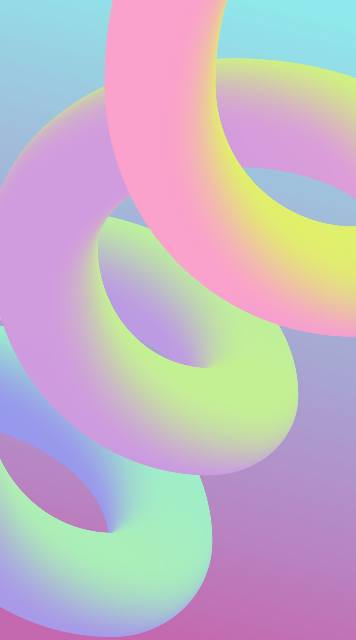
A WebGL 2 fragment shader for this background:

```glsl
#version 300 es
precision highp float;
// Draws a thick pastel tube coiling over a cyan-to-magenta sky.
// The tube is a disc swept back to front along a chain of quarter ellipses;
// each disc carries one diagonal gradient whose two colours drift along the coil.

uniform vec2 u_resolution;
out vec4 outColor;

// Lengths are in canvas heights, origin at the lower left.
const float RADIUS_BACK = 0.080;
const float RADIUS_FRONT = 0.087;
const float STEPS_PER_UNIT = 260.0;
const vec2 LIGHT_AXIS = vec2(0.6, 0.8);
const float SHADE_START = -0.8;
const float SHADE_END = 0.9;
const float SKY_TILT = 0.25;
const float SKY_BANDS = 28.0;
const float HALF_PI = 1.5707963;

// Extremes of the coil: even ones run horizontally, odd ones vertically.
const int ARCS = 12;
const vec2 TURNS[ARCS + 1] = vec2[](
    vec2(-0.143, 0.427), vec2(0.251, 0.154), vec2(0.176, 0.086),
    vec2(-0.104, 0.382), vec2(0.000, 0.599), vec2(0.383, 0.382),
    vec2(0.328, 0.341), vec2(0.068, 0.616), vec2(0.365, 0.824),
    vec2(0.664, 0.661), vec2(0.553, 0.560), vec2(0.250, 0.870),
    vec2(0.430, 1.195));

const vec3 BLUE = vec3(0.58, 0.60, 0.93);
const vec3 ORCHID = vec3(0.82, 0.61, 0.87);
const vec3 PINK = vec3(0.98, 0.63, 0.80);
const vec3 MINT = vec3(0.60, 0.93, 0.82);
const vec3 LIME = vec3(0.77, 0.94, 0.58);
const vec3 YELLOW = vec3(0.88, 0.94, 0.42);

const vec3 SKY_MAGENTA = vec3(0.77, 0.41, 0.69);
const vec3 SKY_MAUVE = vec3(0.72, 0.52, 0.76);
const vec3 SKY_LILAC = vec3(0.66, 0.64, 0.82);
const vec3 SKY_STEEL = vec3(0.63, 0.75, 0.86);
const vec3 SKY_CYAN = vec3(0.56, 0.91, 0.92);

float ramp(float from, float to, float x) {
    return clamp((x - from) / (to - from), 0.0, 1.0);
}

// Tilted gradient with soft terraces.
vec3 skyColor(vec2 p) {
    float h = p.y + SKY_TILT * (p.x - 0.28);
    float wave = SKY_BANDS * 4.0 * HALF_PI;
    h -= 0.8 * sin(h * wave) / wave;
    vec3 color = mix(SKY_MAGENTA, SKY_MAUVE, ramp(0.0, 0.2, h));
    color = mix(color, SKY_LILAC, ramp(0.2, 0.46, h));
    color = mix(color, SKY_STEEL, ramp(0.46, 0.74, h));
    return mix(color, SKY_CYAN, ramp(0.74, 1.03, h));
}

// Gradient inside one disc; local is the offset from its centre in radii.
vec3 discColor(vec2 local, float along) {
    vec3 shade = mix(BLUE, ORCHID, ramp(0.0, 0.58, along));
    shade = mix(shade, PINK, ramp(0.66, 0.87, along));
    vec3 light = mix(MINT, LIME, ramp(0.0, 0.45, along));
    light = mix(light, YELLOW, ramp(0.58, 0.86, along));
    return mix(shade, light, smoothstep(SHADE_START, SHADE_END, dot(local, LIGHT_AXIS)));
}

// Point on the quarter ellipse that leaves turn i.
vec2 coilPoint(int i, float s) {
    float angle = s * HALF_PI;
    vec2 sweep = vec2(sin(angle), 1.0 - cos(angle));
    if (i % 2 == 1) sweep = sweep.yx;
    return mix(TURNS[i], TURNS[i + 1], sweep);
}

void main() {
    vec2 p = gl_FragCoord.xy / u_resolution.y;
    float pixel = 1.0 / u_resolution.y;
    vec3 color = skyColor(p);

    for (int i = 0; i < ARCS; i++) {
        // Skip arcs whose padded bounds miss this point.
        vec2 a = TURNS[i];
        vec2 b = TURNS[i + 1];
        vec2 outside = abs(p - 0.5 * (a + b)) - 0.5 * abs(b - a);
        if (max(outside.x, outside.y) > RADIUS_FRONT + pixel) continue;

        // Paint overlapping discs, each covering the ones before it.
        int steps = int(ceil(length(b - a) * STEPS_PER_UNIT));
        for (int j = 0; j < steps; j++) {
            float s = float(j) / float(steps);
            float along = (float(i) + s) / float(ARCS);
            float radius = mix(RADIUS_BACK, RADIUS_FRONT, along);
            vec2 offset = p - coilPoint(i, s);
            float cover = clamp(0.5 - (length(offset) - radius) / pixel, 0.0, 1.0);
            if (cover > 0.0) {
                color = mix(color, discColor(offset / radius, along), cover);
            }
        }
    }
    outColor = vec4(color, 1.0);
}
```
